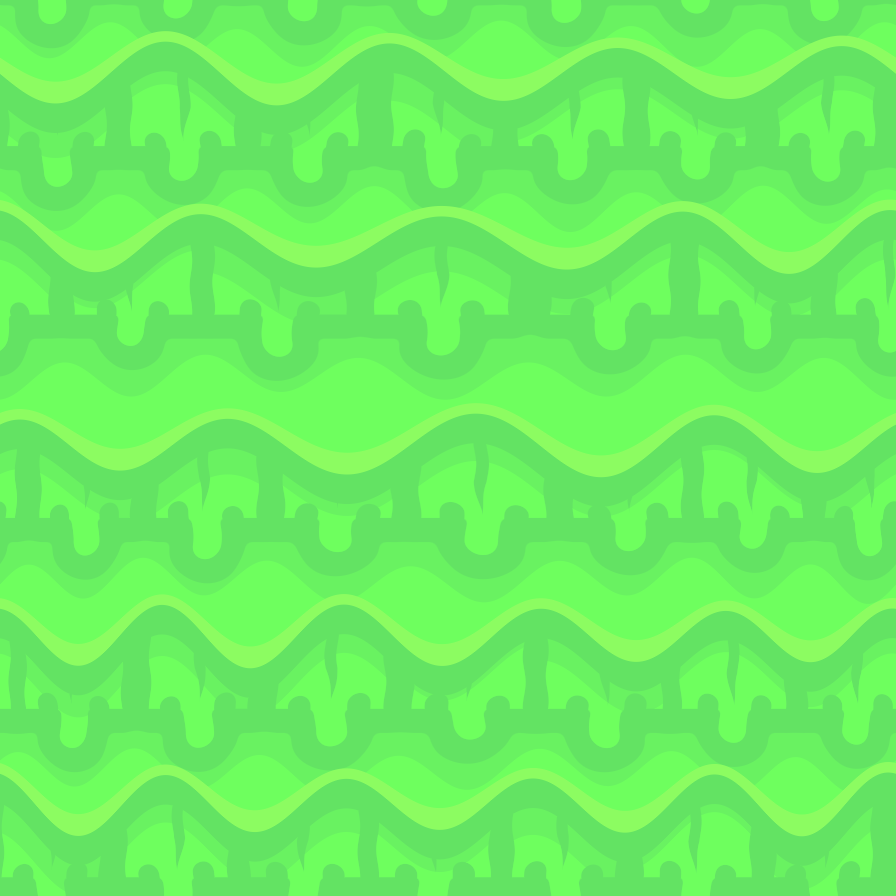
Give the GLSL for this pattern, as a WebGL 2 fragment shader.

```glsl
#version 300 es
precision highp float;
// Five tiling rows of green slime: wavy lit rims over dark bands with dripping cutouts.
uniform vec2 u_resolution;
out vec4 outColor;

#define WAVE_HEIGHT 0.032
#define RIM_WIDTH 0.018
#define HOLE_GAP 0.033
#define HOLE_BASE 0.081
#define DRIP_END 0.106
#define DRIP_RADIUS 0.016
#define BAND_MARGIN 0.027
#define SPIKE_TIP 0.072

const float TAU = 6.2831853;
const int ROWS = 5;
const vec3 DARK = vec3(0.39, 0.89, 0.39);
const vec3 MIDDLE = vec3(0.41, 0.95, 0.38);
const vec3 BRIGHT = vec3(0.43, 1.0, 0.37);
const vec3 RIM = vec3(0.55, 0.99, 0.38);

// Per row: height from the top, wave count, wave phase, sideways warp
const vec4 WAVES[ROWS] = vec4[ROWS](
  vec4(0.082, 4.0, 0.187, 0.003), vec4(0.270, 4.0, -0.007, 0.018),
  vec4(0.497, 4.0, 0.026, 0.023), vec4(0.710, 5.0, -0.005, 0.016),
  vec4(0.898, 5.0, 0.191, 0.006));
// Per row: drip count, drip phase
const vec2 DRIPS[ROWS] = vec2[ROWS](
  vec2(7.0, 0.063), vec2(6.0, -0.004), vec2(7.0, 0.107),
  vec2(7.0, 0.092), vec2(7.0, 0.057));

vec4 hash4(vec2 p) {
  vec4 q = fract(p.xyxy * vec4(0.1031, 0.1030, 0.0973, 0.1099) + 0.137);
  q += dot(q, q.wzxy + 33.33);
  return fract((q.xxyz + q.yzzw) * q.zywx);
}

float smoothMin(float a, float b, float k) {
  float h = max(k - abs(a - b), 0.0) / k;
  return min(a, b) - 0.25 * h * h * k;
}

// Antialiased inside of a signed distance
float fill(float dist) {
  return clamp(0.5 - dist * u_resolution.y, 0.0, 1.0);
}

// Slab with one long central drip; p.y points down
float dripBody(vec2 p, float halfWidth, float dripEnd) {
  vec2 q = vec2(abs(p.x) - halfWidth, p.y - HOLE_BASE);
  float slab = length(max(q, 0.0)) + min(max(q.x, q.y), 0.0);
  float drip = length(vec2(p.x, max(p.y - dripEnd, 0.0))) - DRIP_RADIUS;
  return smoothMin(slab, drip, 0.008);
}

// Rounded arches that part the central drip from its short neighbours
float notches(vec2 p, float skew) {
  float top = 0.077 + sign(p.x) * skew;
  return length(vec2(abs(p.x) - 0.031, min(p.y - top, 0.0))) - 0.012;
}

// Colour of one row; depth is measured down from the row's mean line
vec3 rowColor(float x, float depth, float edge, int row) {
  float count = DRIPS[row].x;
  float pitch = 1.0 / count;
  float cell = (x - DRIPS[row].y) * count;
  float nearest = floor(cell + 0.5);
  float outline = 1.0;
  float hole = 1.0;
  float brightHole = 1.0;

  for (int j = -1; j <= 1; j++) {
    float id = nearest + float(j);
    vec4 rnd = hash4(vec2(mod(id, count), float(row) + 11.0)) - 0.5;
    vec2 p = vec2((cell - id) * pitch + 0.007 * rnd.x, depth);
    p.x += 0.0015 * sin(depth * 110.0 + rnd.y * TAU);
    float body = dripBody(p, 0.40 * pitch + 0.008 * rnd.y, DRIP_END + 0.014 * rnd.z);
    outline = smoothMin(outline, body, 0.012);

    // Cut away the roof, the arches and the tapered central spike
    float roof = edge + HOLE_GAP - depth;
    float taper = min((SPIKE_TIP + 0.01 * rnd.y - depth) / 0.035, 1.0);
    float spike = abs(p.x + 0.006 * rnd.w) - 0.0062 * taper;
    float cutout = max(max(body, roof), -min(notches(p, 0.006 * rnd.w), spike));
    hole = min(hole, cutout);
    brightHole = min(brightHole, max(cutout, roof + 0.019 + 0.028 * rnd.z));
  }

  float middleLine = 0.151 + 0.021 * cos(TAU * cell)
                   + 0.005 * sin(2.0 * TAU * x + float(row));
  float band = min(outline - BAND_MARGIN, depth - 0.095);
  vec3 color = mix(BRIGHT, MIDDLE, fill(depth - middleLine));
  color = mix(color, DARK, fill(band));
  color = mix(color, MIDDLE, fill(hole));
  color = mix(color, BRIGHT, fill(brightHole));
  return mix(color, RIM, fill(depth - edge));
}

void main() {
  vec2 uv = gl_FragCoord.xy / u_resolution;
  vec3 color = BRIGHT;

  // Paint downwards, each row over the one above; the first wraps from the bottom
  for (int i = -1; i < ROWS; i++) {
    int row = (i + ROWS) % ROWS;
    vec4 wave = WAVES[row];
    float center = wave.x - (i < 0 ? 1.0 : 0.0);
    float x = uv.x + wave.w * sin(TAU * uv.x);
    float swell = cos(TAU * wave.y * (x - wave.z));
    float swing = 1.0 + 0.12 * sin(TAU * uv.x + 2.0 * float(row));
    float edge = -WAVE_HEIGHT * swing * swell;
    float depth = 1.0 - uv.y - center;
    float rimTop = edge - RIM_WIDTH * (1.0 - 0.35 * swell);
    color = mix(color, rowColor(x, depth, edge, row), fill(rimTop - depth));
  }
  outColor = vec4(color, 1.0);
}
```
